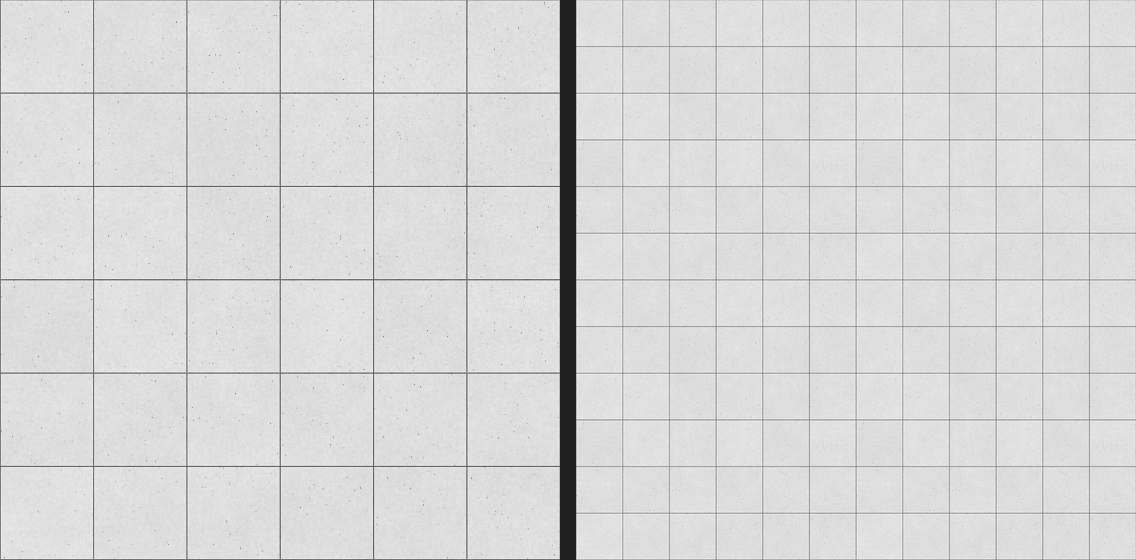
Left: one tile. Right: repeated 2 by 2.
Write a WebGL 2 fragment shader that draws this texture.

```glsl
#version 300 es
precision highp float;
// Pale speckled stone tiles, six by six, with thin dark joints.
uniform vec2 u_resolution;
out vec4 fragColor;

const float TILES = 6.0;

// Integer hash: two random values from a cell and a seed
vec2 hash2(vec2 cell, float seed) {
  uvec3 v = uvec3(cell, seed) * 1664525u + 1013904223u;
  v.x += v.y * v.z; v.y += v.z * v.x; v.z += v.x * v.y;
  v ^= v >> 16u;
  v.x += v.y * v.z; v.y += v.z * v.x;
  return vec2(v.xy >> 8u) / 16777216.0;
}

float cornerSlope(vec2 corner, vec2 offset, float period, float seed) {
  float angle = 6.2832 * hash2(mod(corner, period), seed).x;
  return dot(vec2(cos(angle), sin(angle)), offset);
}

// Gradient noise that wraps after a whole period
float gradientNoise(vec2 uv, float period, float seed) {
  vec2 p = uv * period, i = floor(p), f = p - i;
  vec2 s = f * f * f * (f * (f * 6.0 - 15.0) + 10.0);
  vec2 e = vec2(1, 0);
  return mix(
    mix(cornerSlope(i, f, period, seed), cornerSlope(i + e, f - e, period, seed), s.x),
    mix(cornerSlope(i + e.yx, f - e.yx, period, seed), cornerSlope(i + 1.0, f - 1.0, period, seed), s.x),
    s.y);
}

// One jittered grain per cell, kept inside the cell, with random strength
float specks(vec2 uv, float cells, float density, float radius, float pixel, float seed) {
  vec2 p = uv * cells, cell = mod(floor(p), cells);
  vec2 chance = hash2(cell, seed), jitter = hash2(cell, seed + 1.0);
  vec2 offset = fract(p) - mix(vec2(0.24), vec2(0.76), jitter);
  offset.x *= mix(0.8, 1.3, chance.y);
  float soft = max(pixel * cells * 0.5, 0.04);
  float grain = 1.0 - smoothstep(radius - soft, radius + soft, length(offset));
  return grain * step(chance.x, density) * mix(0.15, 1.0, chance.y * chance.y);
}

// Share of a filter footprint covered by a line, per axis
vec2 lineCoverage(vec2 dist, float halfWidth, vec2 footprint) {
  vec2 span = min(dist + footprint * 0.5, halfWidth) - max(dist - footprint * 0.5, -halfWidth);
  return clamp(span / footprint, 0.0, 1.0);
}

void main() {
  vec2 uv = gl_FragCoord.xy / u_resolution;
  vec2 pixel = 1.0 / u_resolution;
  float blur = max(pixel.x, pixel.y);

  // Joints sit just past the tile borders; each has its own depth
  vec2 grid = (uv - 0.0004) * TILES;
  vec2 toJoint = (fract(grid + 0.5) - 0.5) / TILES;
  vec2 index = mod(floor(grid + 0.5), TILES);
  vec2 depth = vec2(hash2(vec2(index.x, 1), 37.0).x, hash2(vec2(index.y, 2), 41.0).x);
  vec2 cover = lineCoverage(toJoint, 0.0008, pixel * 1.25) * mix(vec2(0.86), vec2(1), depth);
  float joint = max(cover.x, cover.y);
  float edge = min(abs(toJoint.x), abs(toJoint.y));

  // Stone: tone per tile, broad clouds, soft mottling and fine grain
  float tone = 0.873 + 0.016 * (hash2(mod(floor(grid), TILES), 3.0).x - 0.5);
  tone += 0.016 * gradientNoise(uv, 9.0, 5.0);
  tone += 0.014 * gradientNoise(uv, 31.0, 9.0);
  tone += 0.018 * gradientNoise(uv, 97.0, 13.0);
  tone += 0.03 * gradientNoise(uv, 211.0, 7.0);

  // Pale and dark grains, thicker in some patches than in others
  float patches = 1.0 + 1.2 * gradientNoise(uv, 14.0, 19.0);
  tone += 0.025 * specks(uv, 143.0, 0.4, 0.2, blur, 11.0);
  tone -= 0.1 * specks(uv, 187.0, 0.14 * patches, 0.19, blur, 17.0);
  tone -= 0.42 * specks(uv, 167.0, 0.035 * patches, 0.18, blur, 23.0);

  // Pale rims, small dark chips, then the joints themselves
  tone += 0.034 * (1.0 - smoothstep(0.0022, 0.0042, edge));
  float nearJoint = 1.0 - smoothstep(0.001, 0.003, edge);
  tone -= 0.25 * nearJoint * specks(uv, 179.0, 0.15, 0.24, blur, 31.0);
  float wear = 0.98 + 0.08 * gradientNoise(uv, 60.0, 29.0);
  tone = mix(tone, 0.13, joint * wear);

  fragColor = vec4(vec3(clamp(tone, 0.12, 1.0)), 1.0);
}
```
